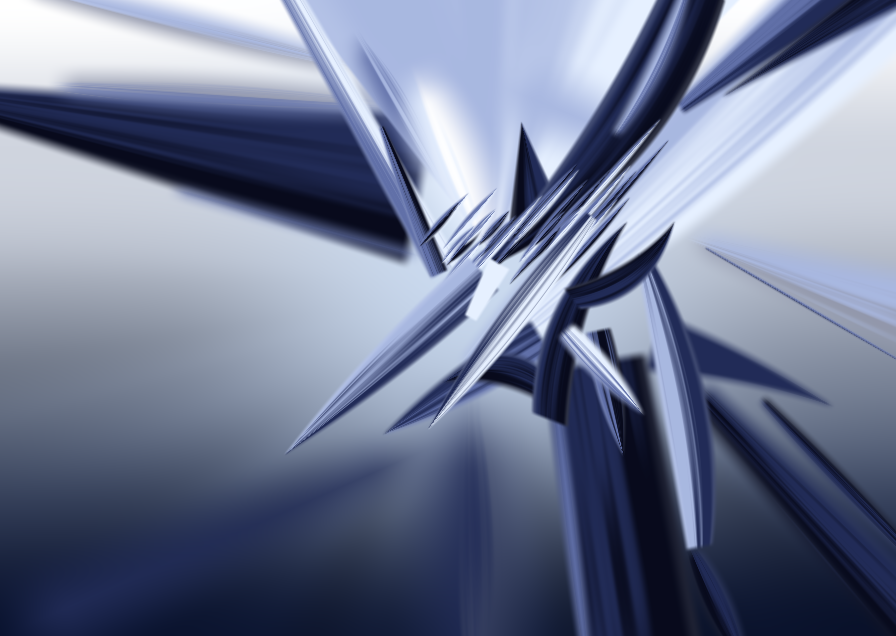
Reproduce this background procedurally as a WebGL 1 fragment shader.

```glsl
precision highp float;
// Abstract burst of glassy blue shards over a pale-to-navy gradient.
// Every shard is a bent, tapered blade with noise streaks running along it;
// soft blades make blurred shadows, sharp ones make the crystal in the middle.
uniform vec2 u_resolution;

const vec3 INK = vec3(.03, .04, .11);
const vec3 NAVY = vec3(.13, .17, .34);
const vec3 STEEL = vec3(.38, .44, .66);
const vec3 GREY = vec3(.57, .59, .67);
const vec3 MIST = vec3(.66, .72, .88);
const vec3 ICE = vec3(.9, .94, 1.);

float hash(vec2 p) {
  return fract(sin(dot(p, vec2(127.1, 311.7))) * 43758.5);
}

float noise(vec2 p) {
  vec2 i = floor(p), f = fract(p), e = vec2(0., 1.);
  f *= f * (3. - 2. * f);
  return mix(mix(hash(i), hash(i + e.yx), f.x),
             mix(hash(i + e), hash(i + e.yy), f.x), f.y);
}

// Blade from a to b; width holds the start, belly and end half-widths.
// Positive bend bows it to the left of its direction.
vec3 blade(vec3 base, vec2 p, vec2 a, vec2 b, float bend, vec3 width,
           float soft, vec3 right, vec3 left) {
  vec2 axis = b - a, q = p - a;
  float len = length(axis);
  axis /= len;
  float along = dot(q, axis);
  float t = clamp(along / len, 0., 1.);
  float bow = 4. * t * (1. - t);
  float across = dot(q, vec2(-axis.y, axis.x)) - bend * bow;
  float w = mix(width.x, width.z, t) + width.y * bow;
  float u = clamp(across / max(w, .002), -1., 1.);
  vec2 grain = vec2(u * 4., t * 1.5) + a * 37.;
  float streak = noise(grain) + .4 * noise(grain * vec2(3., 1.)) - .7;
  vec3 color = mix(right, left, smoothstep(-.7, .7, u + 1.4 * streak));
  float rim = smoothstep(.7, .95, abs(u)) * exp(-soft * 90.);
  color += (ICE - color) * rim * .25;
  float cover = 1. - smoothstep(-soft, soft, abs(across) - w);
  cover *= smoothstep(-soft, soft, along) * smoothstep(-soft, soft, len - along);
  return mix(base, color, cover);
}

// Straight blade.
vec3 blade(vec3 base, vec2 p, vec2 a, vec2 b, vec3 width, float soft, vec3 right, vec3 left) {
  return blade(base, p, a, b, 0., width, soft, right, left);
}

// Vertical gradient with radial streaks and a central glow.
vec3 backdrop(vec2 p) {
  vec3 c = mix(vec3(.04, .08, .2), vec3(.37, .42, .52), smoothstep(0., .4, p.y));
  c = mix(c, vec3(.81, .83, .87), smoothstep(.2, .75, p.y));
  c = mix(c, vec3(1.), smoothstep(.75, 1., p.y));
  vec2 q = p - vec2(.75, .55);
  float ray = noise(vec2(atan(q.x, -q.y) * 7., 2.));
  c *= 1. - .25 * ray * smoothstep(.1, .5, length(q)) * smoothstep(.7, .3, p.y);
  return mix(c, vec3(.82, .89, .98), .8 * exp(-dot(q, q) * 9.));
}

// Blurred wings and shadows around the crystal.
vec3 wings(vec3 c, vec2 p) {
  c = blade(c, p, vec2(.05, 1.02), vec2(.54, .9), vec3(.01), .022, GREY, MIST);
  c = blade(c, p, vec2(-.1, .85), vec2(.66, .703), vec3(.018, 0., .118), .012, INK, NAVY);
  c = blade(c, p, vec2(.1, .865), vec2(.58, .835), vec3(.01), .03, STEEL, GREY);
  c = blade(c, p, vec2(.28, .7), vec2(.65, .6), vec3(.002), .02, STEEL, STEEL);
  c = blade(c, p, vec2(.05, .02), vec2(.64, .28), vec3(.05, 0., .01), .07, NAVY, NAVY);
  c = blade(c, p, vec2(.74, .34), vec2(.75, -.1), vec3(.03), .09, NAVY, STEEL * .6);
  c = blade(c, p, vec2(1.1, .62), vec2(1.46, .5), vec3(.01, 0., .06), .03, GREY, MIST);
  c = blade(c, p, vec2(1.11, .61), vec2(1.42, .43), vec3(.001), .003, NAVY, STEEL);
  c = blade(c, p, vec2(1.1, .38), vec2(1.46, 0.), vec3(.02, 0., .05), .02, INK, NAVY);
  c = blade(c, p, vec2(1.2, .37), vec2(1.46, .1), vec3(.006), .01, NAVY, INK);
  return blade(c, p, vec2(1.03, .46), vec2(1.305, .363), .008, vec3(.045, 0., 0.), .01, NAVY, NAVY);
}

// Bright funnel, its edges, and the diagonals rising to the right.
vec3 crown(vec3 c, vec2 p) {
  c = blade(c, p, vec2(.8, 1.05), vec2(.775, .6), vec3(.39, 0., 0.), .004, MIST, ICE);
  c = blade(c, p, vec2(.57, .93), vec2(.68, .74), vec3(.012), .03, STEEL, MIST);
  c = blade(c, p, vec2(.8, .86), vec2(.97, .79), vec3(.02), .05, MIST, MIST);
  c = blade(c, p, vec2(.66, .87), vec2(.76, .62), vec3(.02), .04, ICE, vec3(1.));
  c = blade(c, p, vec2(.45, 1.02), vec2(.7, .575), vec3(.016, 0., .025), .005, STEEL, ICE);
  c = blade(c, p, vec2(.6, .8), vec2(.69, .57), vec3(.004, .003, .014), .003, STEEL, INK);
  c = blade(c, p, vec2(.74, .42), vec2(1.42, 1.06), vec3(.02, .02, .1), .014, ICE, MIST);
  c = blade(c, p, vec2(1.07, .83), vec2(1.34, 1.04), vec3(.01, 0., .045), .006, NAVY, STEEL);
  c = blade(c, p, vec2(1.14, .85), vec2(1.44, 1.04), vec3(0., 0., .035), .008, NAVY, INK);
  c = blade(c, p, vec2(.82, .807), vec2(.845, .65), vec3(0., 0., .045), .003, INK, NAVY);
  c = blade(c, p, vec2(.775, .59), vec2(1.1, 1.03), -.04, vec3(.008, .02, .05), .004, INK, NAVY);
  return blade(c, p, vec2(.97, .79), vec2(1.08, 1.02), -.01, vec3(.006), .01, STEEL, MIST);
}

// Thin glints and dark slivers scattered along the diagonal at the core.
vec3 slivers(vec3 c, vec2 p) {
  for (int i = 0; i < 32; i++) {
    float k = float(i), size = hash(vec2(k, 3.));
    vec2 a = vec2(.65, .54) + vec2(.24, .08) * vec2(hash(vec2(k, 1.)), hash(vec2(k, 2.)));
    vec2 b = a + vec2(.15, .17) * (.3 + size * size);
    vec3 tone = mod(k, 2.) < 1. ? INK : ICE;
    c = blade(c, p, a, b, vec3(0., .006, 0.), .003, tone, STEEL);
  }
  return c;
}

// Legs and hooked shards below the core.
vec3 legs(vec3 c, vec2 p) {
  c = blade(c, p, vec2(.935, .43), vec2(1.01, -.03), vec3(.08, 0., .095), .01, NAVY, INK);
  c = blade(c, p, vec2(.87, .4), vec2(.92, -.02), vec3(.004), .012, STEEL, STEEL);
  c = blade(c, p, vec2(1.01, .6), vec2(1.1, .14), .02, vec3(.01, .02, .02), .005, MIST, NAVY);
  c = blade(c, p, vec2(1.09, .13), vec2(1.16, -.02), vec3(.01), .012, INK, NAVY);
  c = blade(c, p, vec2(.449, .286), vec2(.76, .57), vec3(0., .01, .035), .004, NAVY, MIST);
  c = blade(c, p, vec2(.605, .318), vec2(.85, .47), vec3(0., .012, .03), .006, STEEL, NAVY);
  c = blade(c, p, vec2(.7, .4), vec2(.87, .38), .03, vec3(0., .015, .02), .007, INK, NAVY);
  c = blade(c, p, vec2(.674, .326), vec2(.93, .66), vec3(0., .016, .01), .003, ICE, NAVY);
  c = blade(c, p, vec2(.74, .5), vec2(.785, .585), vec3(.01, 0., .018), .003, ICE, ICE);
  c = blade(c, p, vec2(.865, .34), vec2(.985, .65), .03, vec3(.03, .01, 0.), .004, INK, NAVY);
  c = blade(c, p, vec2(.9, .53), vec2(1.06, .65), -.025, vec3(.02, .01, 0.), .004, NAVY, INK);
  c = blade(c, p, vec2(.94, .48), vec2(.98, .285), vec3(.02, .01, 0.), .004, STEEL, INK);
  return blade(c, p, vec2(.89, .48), vec2(1.01, .35), vec3(.015, .01, 0.), .007, STEEL, ICE);
}

void main() {
  vec2 p = gl_FragCoord.xy / u_resolution.y;
  vec3 c = crown(wings(backdrop(p), p), p);
  gl_FragColor = vec4(legs(slivers(c, p), p), 1.);
}
```
